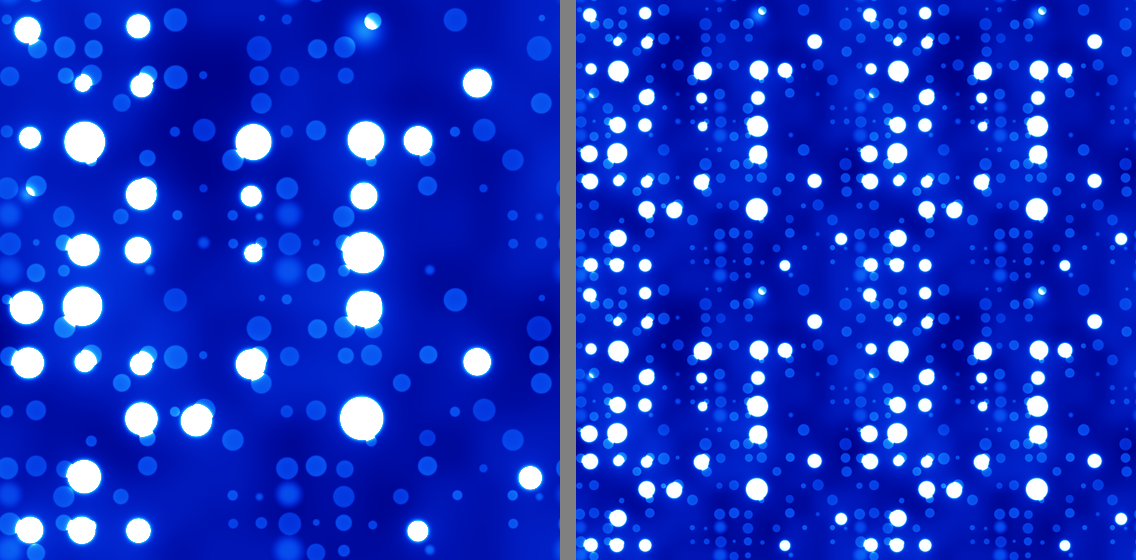
Left, the tile; right, the same tile 2 across and 2 down.
Give the GLSL for this background, as a Shadertoy shader.

```glsl
// Glowing white discs and small blue bokeh dots on a cloudy deep blue, tiling.

const float LARGE_CELLS = 10.0;            // white disc grid across the tile
const float SMALL_CELLS = 20.0;            // blue dot grid across the tile
const float DOT_PERIOD = 10.0;             // dot sizes and places recur after this many cells
const float LARGE_SHARE = 0.31;            // part of the cells with a white disc
const float SPOT_SHARE = 0.02;             // part of the cells with a blurred spot
const float SMALL_SHARE = 0.45;
const float SMALL_KEPT = 0.86;             // recurring dots that are not dropped
const float BLURRED_SHARE = 0.1;
const vec2 LARGE_RADIUS = vec2(0.009, 0.040);
const vec2 SMALL_RADIUS = vec2(0.005, 0.022);
const vec2 DOT_LIGHT = vec2(0.13, 0.32);
const float DOT_EDGE = 0.0018;
const float RIM_WIDTH = 0.0024;
const float HALO_WIDTH = 0.020;
const float HALO_LIGHT = 0.08;
const float HALO_BOOST = 6.0;              // how much a halo lights up nearby dots
const float CLOUD_CELLS = 5.0;
const float CLOUD_LIGHT = 0.083;
const float CLOUD_CONTRAST = 0.19;

// Integer hash: three random values per cell and seed
vec3 hash3(vec2 cell, float seed) {
    uvec3 v = uvec3(cell.x, cell.y, seed) * 1664525u + 1013904223u;
    v.x += v.y * v.z; v.y += v.z * v.x; v.z += v.x * v.y;
    v ^= v >> 16u;
    v.x += v.y * v.z; v.y += v.z * v.x; v.z += v.x * v.y;
    return vec3(v >> 8u) / 16777216.0;
}

// Smooth value noise that wraps after 'cells'
float wrapNoise(vec2 uv, float cells, float seed) {
    vec2 p = uv * cells;
    vec2 i = floor(p), f = fract(p);
    f = f * f * f * (f * (f * 6.0 - 15.0) + 10.0);
    float a = hash3(mod(i, cells), seed).x;
    float b = hash3(mod(i + vec2(1, 0), cells), seed).x;
    float c = hash3(mod(i + vec2(0, 1), cells), seed).x;
    float d = hash3(mod(i + vec2(1, 1), cells), seed).x;
    return mix(mix(a, b, f.x), mix(c, d, f.x), f.y);
}

// White discs with a tight rim and a wide faint halo, plus a few blurred spots
float largeLight(vec2 uv) {
    vec2 home = floor(uv * LARGE_CELLS);
    float light = 0.0;
    for (int y = -1; y <= 1; y++)
    for (int x = -1; x <= 1; x++) {
        vec2 cell = home + vec2(x, y);
        vec2 id = mod(cell, LARGE_CELLS);
        vec3 h = hash3(id, 11.0), k = hash3(id, 23.0);
        vec2 center = (cell + 0.5 + (k.xy - 0.5) * 0.08) / LARGE_CELLS;
        float dist = length(uv - center);
        float radius = mix(LARGE_RADIUS.x, LARGE_RADIUS.y, 0.5 * (h.y + h.z));
        if (h.x < LARGE_SHARE) {
            float gap = max(dist - radius, 0.0);
            light += exp(-gap / RIM_WIDTH) + HALO_LIGHT * exp(-gap / HALO_WIDTH);
        } else if (h.x < LARGE_SHARE + SPOT_SHARE) {
            float q = dist / (0.7 * radius);
            light += mix(0.4, 0.8, k.z) * exp(-q * q);
        }
    }
    return light;
}

// Flat translucent dots with a slightly brighter rim, some of them blurred
float smallLight(vec2 uv) {
    vec2 home = floor(uv * SMALL_CELLS);
    float light = 0.0;
    for (int y = -1; y <= 1; y++)
    for (int x = -1; x <= 1; x++) {
        vec2 cell = home + vec2(x, y);
        vec2 id = mod(cell, DOT_PERIOD);
        vec3 h = hash3(id, 37.0), k = hash3(id, 41.0);
        vec3 own = hash3(mod(cell, SMALL_CELLS), 53.0);
        if (h.x > SMALL_SHARE || own.x > SMALL_KEPT) continue;
        vec2 center = (cell + 0.3 + (k.xy - 0.5) * 0.12) / SMALL_CELLS;
        float dist = length(uv - center);
        float radius = mix(SMALL_RADIUS.x, SMALL_RADIUS.y, h.y);
        float edge = k.z < BLURRED_SHARE ? 0.7 * radius : DOT_EDGE;
        float disc = 1.0 - smoothstep(radius - edge, radius + edge, dist);
        float rim = 0.88 + 0.12 * smoothstep(0.3, 1.0, dist / radius);
        light += disc * rim * mix(DOT_LIGHT.x, DOT_LIGHT.y, 0.5 * (h.z + own.y));
    }
    return light;
}

// Light level to colour: navy, blue, azure, cyan, white
vec3 palette(float light) {
    float g = clamp(light, -0.03, 1.1);
    vec3 blue = vec3(0.3 * g * max(g, 0.0), g, 1.0 - 0.5 * exp(-6.5 * g));
    return clamp(mix(blue, vec3(1.0), smoothstep(0.75, 1.0, g)), 0.0, 1.0);
}

void mainImage(out vec4 fragColor, in vec2 fragCoord) {
    vec2 uv = fragCoord / iResolution.xy;

    // Cloudy ground
    float cloud = 0.65 * wrapNoise(uv, CLOUD_CELLS, 3.0)
                + 0.35 * wrapNoise(uv, CLOUD_CELLS * 2.0, 7.0);
    float ground = CLOUD_LIGHT + CLOUD_CONTRAST * (cloud - 0.5);

    // Lights, with dots brightened inside the halos
    float glow = largeLight(uv);
    float dots = smallLight(uv) * (1.0 + HALO_BOOST * min(glow, 0.4));
    fragColor = vec4(palette(ground + glow + dots), 1.0);
}
```
